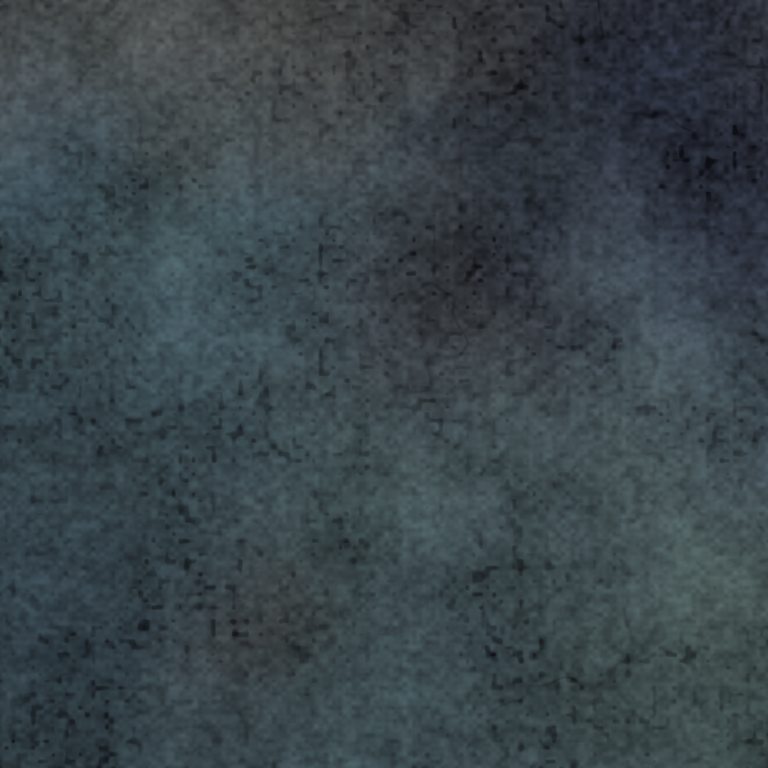
Write a WebGL 2 fragment shader that draws this texture.

```glsl
#version 300 es
precision highp float;
// Draws a weathered, dark slate-blue wall with brown, navy and green stains.
// Broad soft blobs set light and hue, layered value noise adds mottling,
// and fine noise adds soft grain, dark pits and a few faint hairline cracks.
uniform vec2 u_resolution;
out vec4 outColor;

float hash(vec2 p) {
    return fract(sin(dot(p, vec2(127.1, 311.7))) * 43758.5453);
}

float noise(vec2 p) {
    vec2 cell = floor(p), f = fract(p);
    f = f * f * (3.0 - 2.0 * f);
    float low = mix(hash(cell), hash(cell + vec2(1.0, 0.0)), f.x);
    float high = mix(hash(cell + vec2(0.0, 1.0)), hash(cell + vec2(1.0, 1.0)), f.x);
    return mix(low, high, f.y);
}

float fbm(vec2 p) {
    float sum = 0.0, weight = 0.5;
    for (int i = 0; i < 5; i++) {
        sum += weight * noise(p);
        p = mat2(0.8, 0.6, -0.6, 0.8) * p * 2.03 + 17.3;
        weight *= 0.5;
    }
    return sum / 0.97;
}

float blob(vec2 p, vec2 center, float radius) {
    vec2 d = (p - center) / radius;
    return exp(-dot(d, d));
}

void main() {
    vec2 uv = gl_FragCoord.xy / u_resolution;
    vec2 warp = vec2(fbm(uv * 4.0 + 3.1), fbm(uv * 4.0 + 41.7)) - 0.5;
    vec2 p = uv + 0.28 * warp;

    // Broad light and shade
    float navy = blob(p, vec2(0.94, 0.80), 0.25);
    float green = blob(p, vec2(0.88, 0.22), 0.42);
    float tone = 0.281;
    tone -= 0.095 * navy;
    tone -= 0.040 * blob(p, vec2(0.64, 0.76), 0.27);
    tone -= 0.030 * blob(p, vec2(0.02, 0.14), 0.28);
    tone -= 0.025 * blob(p, vec2(0.45, 0.20), 0.16);
    tone += 0.045 * blob(p, vec2(0.14, 0.66), 0.36);
    tone += 0.040 * green;

    // Cloudy mottling and faint upright streaks
    float mottle = fbm(uv * 9.0 + 8.0);
    tone += 0.12 * (fbm(uv * 4.5 + 2.0 * warp) - 0.5);
    tone += 0.13 * (mottle - 0.5);
    tone += 0.016 * (noise(uv * vec2(75.0, 9.0)) - 0.5);

    // Soft grain, slightly woven
    tone += 0.070 * (noise(uv * 95.0 + 5.0) - 0.5);
    tone += 0.065 * (noise(uv * 165.0 + 31.0) - 0.5);
    tone += 0.022 * (noise(uv * vec2(45.0, 190.0)) - 0.5);

    // Dark pits, denser where the mottling is dark
    float density = smoothstep(0.65, 0.30, mottle);
    float pits = smoothstep(0.64, 0.95, noise(uv * 115.0 + 63.0));
    float largePits = smoothstep(0.78, 0.97, noise(uv * 62.0 + 90.0));
    tone -= (0.035 + 0.060 * density) * pits + 0.060 * density * largePits;

    // Broken hairline cracks along a noise contour
    float contour = abs(fbm(uv * 3.2 + 57.0) - 0.5);
    float broken = smoothstep(0.50, 0.72, noise(uv * 7.0 + 22.0));
    tone -= 0.045 * broken * smoothstep(0.012, 0.0, contour);

    // Hue stains, relative to the green channel
    float brown = smoothstep(0.70, 1.0, p.y + 0.14 * p.x);
    brown = max(brown, 0.8 * blob(p, vec2(0.64, 0.66), 0.20));
    brown = max(brown, 0.7 * blob(p, vec2(0.29, 0.17), 0.12));
    vec3 tint = vec3(0.765, 1.0, 1.07);
    tint = mix(tint, vec3(0.82, 1.0, 0.96), 0.9 * green);
    tint = mix(tint, vec3(0.96, 0.98, 0.97), 0.85 * brown);
    tint = mix(tint, vec3(0.85, 0.97, 1.22), navy);
    tint.b += 0.12 * (fbm(uv * 5.0 + 73.0) - 0.5);

    vec3 color = tint * max(tone, 0.06) + vec3(0.003, 0.0, 0.009);
    outColor = vec4(color, 1.0);
}
```
